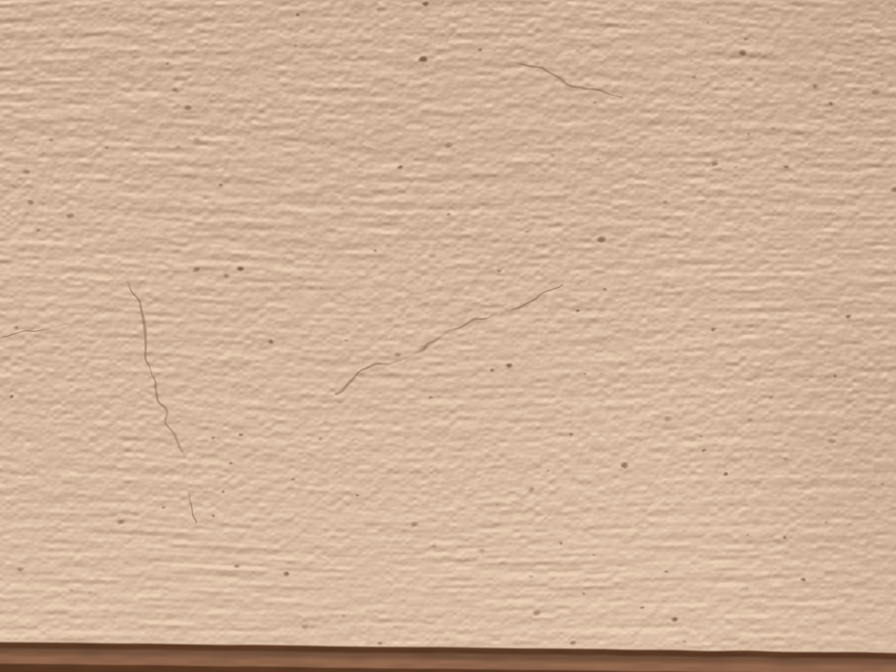
This texture is drawn by a Shadertoy shader. Its source:

```glsl
#define LIT vec3(0.88, 0.77, 0.67)
#define SHADED vec3(0.76, 0.64, 0.55)
#define LEDGE vec3(0.45, 0.32, 0.24)
#define GAP vec3(0.35, 0.22, 0.14)
#define RELIEF 2.5
#define PIT_CELLS 15.0
#define PIT_CHANCE 0.36

float hash(vec2 p) {
    return fract(sin(dot(p, vec2(127.1, 311.7))) * 43758.5453);
}

float noise(vec2 p) {
    vec2 i = floor(p), f = fract(p);
    f = f * f * (3.0 - 2.0 * f);
    return mix(mix(hash(i), hash(i + vec2(1, 0)), f.x),
               mix(hash(i + vec2(0, 1)), hash(i + vec2(1, 1)), f.x), f.y);
}

// Brushed plaster: long strokes that bend slightly, plus fine grit
float plasterHeight(vec2 p) {
    vec2 q = p;
    q.y += 0.035 * noise(p * vec2(1.6, 2.5) + 4.0);
    q.y -= 0.06 * p.x * smoothstep(0.7, 1.0, p.y) * (1.3 - p.x);
    float patchy = noise(p * vec2(3.0, 7.0) + 20.0);
    float strokes = 0.55 * noise(q * vec2(9.0, 105.0))
                  + 0.40 * noise(q * vec2(26.0, 170.0) + 7.0);
    float grit = 0.50 * noise(p * vec2(95.0, 125.0) + 31.0)
               + 0.25 * noise(p * vec2(170.0, 210.0) + 53.0);
    return strokes * mix(0.45, 1.15, patchy) + grit * mix(1.1, 0.7, patchy);
}

// x: dark core, y: bright rim just below it
vec2 pits(vec2 p, float px) {
    vec2 g = p * PIT_CELLS, result = vec2(0.0);
    for (int j = -1; j <= 1; j++)
    for (int i = -1; i <= 1; i++) {
        vec2 cell = floor(g) + vec2(i, j);
        vec2 center = (cell + vec2(hash(cell + 3.1), hash(cell + 8.7))) / PIT_CELLS;
        float present = step(hash(cell + 15.3), PIT_CHANCE * (0.7 + 0.5 * center.x));
        float size = hash(cell + 22.9);
        float radius = mix(0.0012, 0.0042, size * size);
        vec2 d = (p - center) * vec2(0.75, 1.0);
        d += 0.0015 * (noise(p * 260.0) - 0.5);
        float soft = px + 0.001;
        float core = 1.0 - smoothstep(radius - soft, radius + soft, length(d));
        float rim = 1.0 - smoothstep(radius - soft, radius + soft,
                                     length(d - vec2(0.0, 1.5 * radius)));
        float depth = mix(0.25, 0.9, hash(cell + 41.7));
        result = max(result, present * depth * vec2(core, rim));
    }
    return result;
}

// Wandering hairline between two points, broken along its length
float crack(vec2 p, vec2 a, vec2 b, float px) {
    p += 0.030 * (vec2(noise(p * 13.0), noise(p * 13.0 + 9.0)) - 0.5);
    p += 0.008 * (vec2(noise(p * 55.0), noise(p * 55.0 + 5.0)) - 0.5);
    vec2 ab = b - a;
    float t = clamp(dot(p - a, ab) / dot(ab, ab), 0.0, 1.0);
    float line = 1.0 - smoothstep(0.0003, 0.0013 + px, length(p - a - ab * t));
    return line * smoothstep(0.2, 0.65, noise(p * 24.0 + 60.0));
}

void mainImage(out vec4 fragColor, in vec2 fragCoord) {
    float px = 1.0 / iResolution.y;
    vec2 p = fragCoord * px;

    // Raking light from above and slightly left
    vec2 toLight = vec2(-0.0008, 0.0030);
    float slope = plasterHeight(p) - plasterHeight(p + toLight);
    float broad = noise(p * vec2(2.2, 3.0) + 12.0) - 0.5;
    float tone = 0.64 + RELIEF * slope * mix(0.8, 1.15, p.y) + 0.22 * broad;
    tone -= 0.30 * smoothstep(0.55, 1.05, p.y) + 0.25 * smoothstep(1.0, 1.35, p.x);
    tone += 0.14 * (1.0 - smoothstep(0.0, 0.5, p.y));
    vec3 color = mix(SHADED, LIT, clamp(tone, -0.9, 1.35));

    // Pits and cracks
    vec2 pit = pits(p, px);
    color = mix(color, LIT * 1.03, 0.3 * pit.y);
    color = mix(color, LEDGE, pit.x);
    float cracks = crack(p, vec2(0.19, 0.58), vec2(0.29, 0.22), px);
    cracks = max(cracks, crack(p, vec2(0.74, 0.92), vec2(0.92, 0.86), px));
    cracks = max(cracks, crack(p, vec2(0.50, 0.42), vec2(0.84, 0.58), px));
    cracks = max(cracks, crack(p, vec2(0.00, 0.50), vec2(0.13, 0.53), px));
    color = mix(color, LEDGE, 0.42 * cracks);

    // Sloping moulding along the bottom
    float edge = 0.045 - 0.0125 * p.x + 0.0015 * (noise(p.xx * vec2(18.0, 0.0)) - 0.5);
    float below = edge - p.y;
    float soft = px + 0.0008;
    float lip = smoothstep(-0.007, -0.002, below);
    color = mix(color, LIT, 0.35 * lip);
    vec3 ledge = mix(GAP, LEDGE, smoothstep(0.006, 0.012, below));
    ledge = mix(ledge, LEDGE * 1.25, smoothstep(0.013, 0.023, below));
    ledge = mix(ledge, GAP, smoothstep(-soft, soft, below - 0.032));
    ledge *= 0.95 + 0.10 * noise(p * vec2(30.0, 200.0));
    color = mix(color, ledge, smoothstep(-soft, soft, below));

    fragColor = vec4(color, 1.0);
}
```
